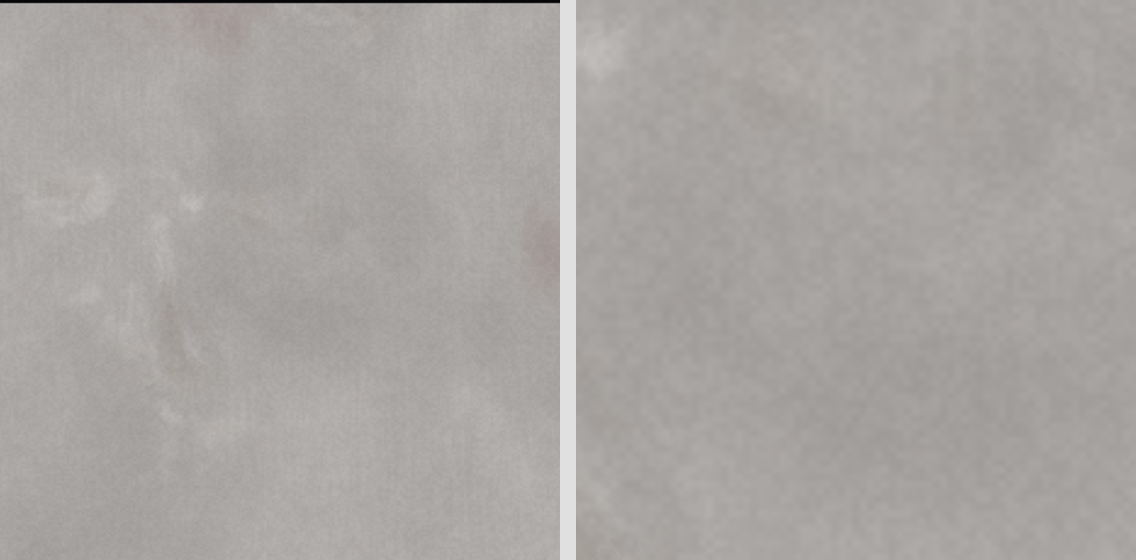
Left: the whole. Right: its middle third, enlarged.
Reproduce this texture procedurally as a Shadertoy shader.

```glsl
// Smooth grey cement plaster: soft warped clouds with ragged pale blooms,
// fine sandy grain, faint brushed fibres and two rosy stains, closed by a
// thin black strip along the top. All layers are sums of value noise.

#define BASE_COLOR vec3(0.666, 0.650, 0.638)
#define STRIP_COLOR vec3(0.025, 0.022, 0.030)
#define ROSE_TINT vec3(-0.022, -0.046, -0.043)
#define OCHRE_TINT vec3(-0.020, -0.027, -0.040)
#define CLOUD_SCALE 3.2
#define CLOUD_CONTRAST 0.120
#define BLOOM_STRENGTH 0.045
#define GRAIN_SCALE 230.0
#define GRAIN_CONTRAST 0.046
#define FIBRE_CONTRAST 0.018
#define STRIP_HEIGHT 0.0055

float hash(vec2 p) {
    return fract(sin(dot(p, vec2(127.1, 311.7))) * 43758.5453);
}

float noise(vec2 p) {
    vec2 cell = floor(p);
    vec2 f = fract(p);
    f = f * f * (3.0 - 2.0 * f);
    float low = mix(hash(cell), hash(cell + vec2(1, 0)), f.x);
    float high = mix(hash(cell + vec2(0, 1)), hash(cell + vec2(1, 1)), f.x);
    return mix(low, high, f.y);
}

// Octaves are rotated so that the lattice does not show
float fbm(vec2 p) {
    const mat2 turn = mat2(1.6, 1.2, -1.2, 1.6);
    float sum = 0.0;
    float weight = 0.5;
    for (int i = 0; i < 6; i++) {
        sum += weight * noise(p);
        p = turn * p + 17.3;
        weight *= 0.52;
    }
    return sum;
}

// Soft elliptical stain with a noisy rim
float stain(vec2 p, vec2 center, vec2 radius, float rough) {
    float d = length((p - center) / radius) + 1.4 * (rough - 0.5);
    return 1.0 - smoothstep(0.2, 1.2, d);
}

void mainImage(out vec4 fragColor, in vec2 fragCoord) {
    vec2 uv = fragCoord / iResolution.xy;

    // Clouds, bent by a second noise field
    vec2 warp = vec2(fbm(uv * 4.0 + 3.1), fbm(uv * 4.0 + 41.7)) - 0.5;
    vec2 p = uv + 0.16 * warp;
    float cloud = fbm(p * CLOUD_SCALE + 8.4);
    float mottle = fbm(p * vec2(15.0, 12.0) + 61.0);
    float tone = CLOUD_CONTRAST * (cloud - 0.5) + 0.035 * (mottle - 0.5);

    // Pale worn blooms, strongest in a few scattered regions
    float region = smoothstep(0.46, 0.68, fbm(p * 3.6 + 27.0));
    float ragged = smoothstep(0.50, 0.74, fbm(p * vec2(19.0, 16.0) + 5.0));
    tone += BLOOM_STRENGTH * region * ragged;

    // Thin pale scratches along noise contours inside the blooms
    float contour = abs(fbm(uv * 22.0 + 90.0) - 0.5);
    float scratch = 1.0 - smoothstep(0.0, 0.022, contour);
    tone += 0.022 * scratch * region * smoothstep(0.45, 0.65, mottle);

    // Sandy grain in two sizes and faint upright fibres
    float fine = noise(uv * GRAIN_SCALE) - 0.5;
    float coarse = noise(uv.yx * GRAIN_SCALE * 0.47 + 13.0) - 0.5;
    float fibre = noise(uv * vec2(190.0, 24.0) + 7.0) - 0.5;
    tone += GRAIN_CONTRAST * (0.65 * fine + 0.35 * coarse);
    tone += FIBRE_CONTRAST * fibre * smoothstep(0.35, 0.65, cloud);

    vec3 color = BASE_COLOR + tone;

    // Rosy stains at the top and right edge, ochre in scattered hollows
    float rose = stain(uv, vec2(0.36, 0.99), vec2(0.15, 0.10), mottle);
    rose += stain(uv, vec2(0.99, 0.55), vec2(0.06, 0.09), mottle);
    float hollow = smoothstep(0.54, 0.72, fbm(p * 9.0 + 73.0));
    color += ROSE_TINT * rose;
    color += OCHRE_TINT * hollow * smoothstep(0.42, 0.62, region);

    // Black strip with a slim bright lip under it
    float depth = 1.0 - uv.y;
    float aa = 1.0 / iResolution.y;
    color += 0.03 * (1.0 - smoothstep(STRIP_HEIGHT, STRIP_HEIGHT + 0.005, depth));
    float strip = 1.0 - smoothstep(STRIP_HEIGHT - aa, STRIP_HEIGHT + aa, depth);
    color = mix(color, STRIP_COLOR, strip);

    fragColor = vec4(clamp(color, 0.0, 1.0), 1.0);
}
```
